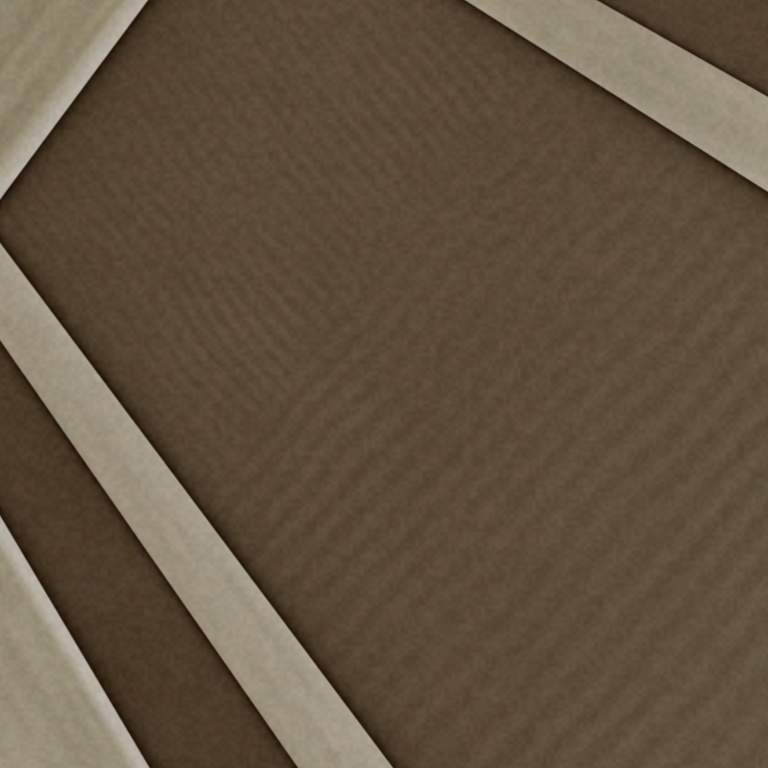
Give the GLSL for this texture, as a WebGL 1 fragment shader.

```glsl
precision highp float;
uniform vec2 u_resolution;

const vec3 PANEL = vec3(0.355, 0.293, 0.220);
const vec3 PANEL_DIM = vec3(0.288, 0.226, 0.155);
const vec3 PANEL_OLIVE = vec3(0.385, 0.335, 0.245);
const vec3 WOOD = vec3(0.620, 0.580, 0.505);
const vec3 WOOD_TAN = vec3(0.555, 0.515, 0.415);
const vec3 WOOD_LIT = vec3(0.720, 0.690, 0.645);
const vec3 SHADOW = vec3(0.105, 0.050, 0.010);
const vec2 SEAM_POINT = vec2(0.28, 0.40);
const vec2 SEAM_NORMAL = vec2(0.785, -0.620);
const vec2 WIDE_NORMAL = vec2(0.735, -0.678);
const vec2 FINE_NORMAL = vec2(0.785, 0.620);
const float WIDE_RIPPLE = 0.016;
const float FINE_RIPPLE = 0.013;
const float FINE_FREQUENCY = 50.0;
const float GRAIN = 0.060;
const float TAU = 6.28319;

float hash(vec2 p) {
  vec3 q = fract(vec3(p.xyx) * 0.1031);
  q += dot(q, q.yzx + 33.33);
  return fract((q.x + q.y) * q.z);
}

float noise(vec2 p) {
  vec2 i = floor(p);
  vec2 f = fract(p);
  f = f * f * (3.0 - 2.0 * f);
  float low = mix(hash(i), hash(i + vec2(1.0, 0.0)), f.x);
  float high = mix(hash(i + vec2(0.0, 1.0)), hash(i + 1.0), f.x);
  return mix(low, high, f.y);
}

// Signed distance to a line, positive on the left of a -> b
float side(vec2 p, vec2 a, vec2 b) {
  vec2 d = normalize(b - a);
  return dot(p - a, vec2(-d.y, d.x));
}

float cover(float d) {
  float soft = max(0.0018, 0.75 / u_resolution.y);
  return smoothstep(-soft, soft, d);
}

// Falloff on both sides of an edge
float nearEdge(float d, float width) {
  return exp(-abs(d) / width);
}

vec3 panelColor(vec2 p) {
  float s = dot(p - SEAM_POINT, SEAM_NORMAL);
  float wobble = noise(p * 9.0 + 20.0) - 0.5;
  float right = smoothstep(-0.04, 0.05, s);

  // Wide ripples widen away from the seam; fine ones run across it
  float w = dot(p - SEAM_POINT, WIDE_NORMAL);
  float wide = sin(TAU * (33.0 * w - 10.0 * w * w + 0.5 * wobble));
  wide *= 0.35 + 0.9 * noise(p * 5.0 + 3.0);
  wide *= mix(0.5, 1.0, smoothstep(0.9, 0.35, p.y));
  float fine = sin(TAU * (FINE_FREQUENCY * dot(p, FINE_NORMAL) + 0.8 * wobble));
  fine *= 0.3 + noise(p * 7.0 + 11.0);

  vec3 col = mix(PANEL, PANEL_DIM, 0.25 * smoothstep(0.5, 0.0, p.x + 0.25 * (1.0 - p.y)));
  col = mix(col, PANEL_OLIVE, 0.65 * smoothstep(0.55, 1.1, p.x + 0.25 * (0.5 - p.y)));
  col += mix(fine * FINE_RIPPLE, wide * WIDE_RIPPLE, right);
  return col + 0.012 * wobble;
}

// Fibres stretched along a board
float fibre(vec2 p, vec2 along) {
  vec2 d = normalize(along);
  vec2 q = vec2(dot(p, d), dot(p, vec2(-d.y, d.x)));
  return noise(q * vec2(9.0, 75.0) + 40.0) - 0.5;
}

void main() {
  vec2 p = gl_FragCoord.xy / u_resolution;

  // Board edges, positive inside the wood
  float corner = side(p, vec2(0.0, 0.740), vec2(0.193, 1.0));
  float topLow = side(p, vec2(0.605, 1.0), vec2(1.0, 0.750));
  float topHigh = side(p, vec2(1.0, 0.874), vec2(0.777, 1.0));
  float midHigh = side(p, vec2(0.512, 0.0), vec2(0.0, 0.684));
  float midLow = side(p, vec2(0.0, 0.557), vec2(0.388, 0.0));
  float foot = side(p, vec2(0.195, 0.0), vec2(0.0, 0.329));

  // Recessed panels
  vec3 col = panelColor(p);
  vec3 wedge = PANEL_DIM + 0.03 * (noise(p * 8.0) - 0.4);
  col = mix(col, wedge, cover(-midLow));
  col = mix(col, mix(PANEL, PANEL_DIM, 0.5), cover(-topHigh));

  // Broad soft occlusion, then dark contact lines
  float occlusion = max(max(nearEdge(corner, 0.055), nearEdge(midHigh, 0.050)), nearEdge(topLow, 0.035));
  col = mix(col, PANEL_DIM, 0.8 * occlusion);
  float contact = max(nearEdge(corner, 0.010), nearEdge(midHigh, 0.008));
  contact = max(contact, max(nearEdge(topLow, 0.006), nearEdge(foot, 0.010)));
  contact = max(contact, max(nearEdge(midLow, 0.006), nearEdge(topHigh, 0.005)));
  col = mix(col, SHADOW, contact);

  // Straight boards
  vec3 topWood = mix(WOOD_TAN, WOOD, 0.35 + 0.5 * smoothstep(0.65, 1.0, p.x));
  topWood += 0.055 * fibre(p, vec2(0.395, -0.250));
  topWood = mix(topWood, WOOD_LIT, 0.4 * nearEdge(topLow, 0.010));
  col = mix(col, topWood, cover(min(topLow, topHigh)));
  vec3 midWood = WOOD + 0.045 * fibre(p, vec2(0.45, -0.62));
  midWood = mix(midWood, WOOD_LIT, 0.55 * nearEdge(midHigh, 0.012));
  midWood = mix(midWood, WOOD_TAN, 0.5 * nearEdge(midLow, 0.015));
  col = mix(col, midWood, cover(min(midHigh, midLow)));

  // Corner boards with pale bevels
  vec3 cornerWood = WOOD_TAN + 0.08 * fibre(p, vec2(0.193, 0.260));
  vec3 cornerBevel = mix(WOOD_LIT, WOOD, smoothstep(0.0, 0.03, corner));
  cornerWood = mix(cornerBevel, cornerWood, smoothstep(0.022, 0.034, corner));
  col = mix(col, cornerWood, cover(corner));
  vec3 footWood = mix(WOOD_TAN, WOOD, 0.5) + 0.06 * fibre(p, vec2(0.195, -0.329));
  footWood = mix(WOOD_LIT, footWood, smoothstep(0.008, 0.030, foot));
  col = mix(col, footWood, cover(foot));

  // Mottled surface grain
  float speckle = 0.6 * noise(p * 210.0) + 0.4 * noise(p * 110.0 + 70.0) - 0.5;
  col += GRAIN * speckle;
  col.rb += 0.012 * (noise(p * 60.0 + 9.0) - 0.5) * vec2(1.0, -0.6);
  gl_FragColor = vec4(clamp(col, 0.0, 1.0), 1.0);
}
```
